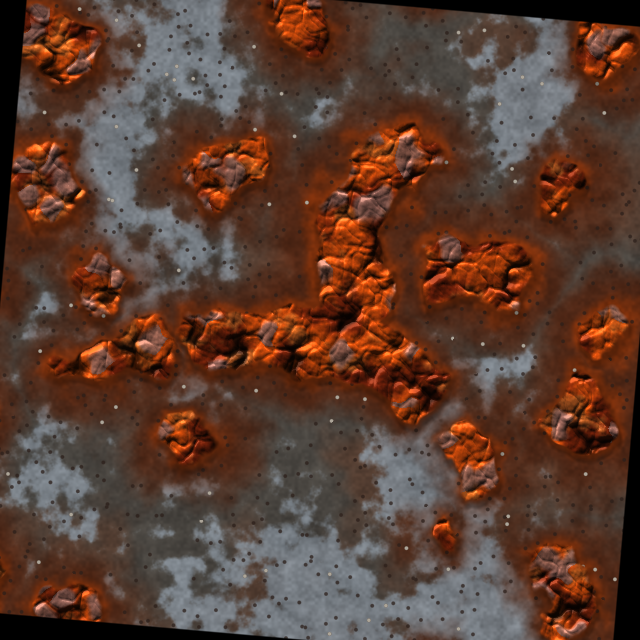
A Shadertoy shader for this texture:

```glsl
// Rust clumps and brown stains breaking through worn blue-grey paint on a tilted plate.
#define TILT 0.087
#define CLUMP_GRID 4.8
#define CLUMP_SKIP 0.18
#define EDGE_WARP 0.075
#define LUMP_SCALE 24.0
#define RELIEF 4.2
#define HALO_WIDTH 0.085
#define PAINT_BIAS 0.045
#define SPECK_SCALE 48.0

const vec3 PAINT = vec3(0.47, 0.50, 0.53);
const vec3 GRIME = vec3(0.29, 0.275, 0.255);
const vec3 STAIN = vec3(0.31, 0.145, 0.075);
const vec3 ORANGE = vec3(0.74, 0.27, 0.045);
const vec3 DEEP_RUST = vec3(0.38, 0.11, 0.035);
const vec3 OCHRE = vec3(0.70, 0.40, 0.16);
const vec3 PINK_SCALE = vec3(0.50, 0.36, 0.33);

vec2 hash2(vec2 p) {
    vec3 q = fract(vec3(p.xyx) * vec3(0.1031, 0.1030, 0.0973));
    q += dot(q, q.yzx + 33.33);
    return fract((q.xx + q.yz) * q.zy);
}

float noise(vec2 p) {
    vec2 i = floor(p), f = fract(p);
    f = f * f * (3.0 - 2.0 * f);
    vec2 o = vec2(0.0, 1.0);
    return mix(mix(hash2(i).x, hash2(i + o.yx).x, f.x),
               mix(hash2(i + o).x, hash2(i + o.yy).x, f.x), f.y);
}

float fbm(vec2 p) {
    float sum = 0.0, amp = 0.533;
    for (int k = 0; k < 4; k++) {
        sum += amp * noise(p);
        p = mat2(1.6, 1.2, -1.2, 1.6) * p + 17.3;
        amp *= 0.5;
    }
    return sum;
}

// Cellular noise: distance to the nearest point, and its random value
vec2 cell(vec2 p) {
    vec2 base = floor(p), best = vec2(9.0, 0.0);
    for (int y = -1; y <= 1; y++)
    for (int x = -1; x <= 1; x++) {
        vec2 id = base + vec2(x, y);
        float dist = length(id + hash2(id) - p);
        if (dist < best.x) best = vec2(dist, hash2(id + 71.0).x);
    }
    return best;
}

float capsule(vec2 p, vec2 a, vec2 b) {
    vec2 ab = b - a;
    return length(p - a - ab * clamp(dot(p - a, ab) / dot(ab, ab), 0.0, 1.0));
}

// Large branching clump with a smaller one to its left
float mainClump(vec2 p) {
    vec2 hub = vec2(0.535, 0.47);
    float d = capsule(p, hub, vec2(0.54, 0.64)) - 0.058;
    d = min(d, capsule(p, vec2(0.54, 0.66), vec2(0.625, 0.765)) - 0.06);
    d = min(d, capsule(p, hub, vec2(0.34, 0.465)) - 0.052);
    d = min(d, capsule(p, hub, vec2(0.645, 0.405)) - 0.044);
    return min(d, capsule(p, vec2(0.13, 0.43), vec2(0.24, 0.455)) - 0.036);
}

// Signed distance to all clumps, negative on the crust
float clumps(vec2 p) {
    p += EDGE_WARP * (vec2(fbm(p * 15.0), fbm(p * 15.0 + 40.0)) - 0.5);
    float d = mainClump(p);
    vec2 base = floor(p * CLUMP_GRID);
    for (int y = -1; y <= 1; y++)
    for (int x = -1; x <= 1; x++) {
        vec2 id = base + vec2(x, y), h = hash2(id + 5.0), k = hash2(id + 29.0);
        vec2 center = (id + 0.5 + 0.6 * (h - 0.5)) / CLUMP_GRID;
        if (k.x < CLUMP_SKIP || mainClump(center) < 0.075) continue;
        float angle = 6.283 * h.y;
        vec2 arm = 0.028 * k.y * vec2(cos(angle), sin(angle)) + 0.001;
        d = min(d, capsule(p, center - arm, center + arm) - mix(0.018, 0.056, sqrt(k.y)));
    }
    return d;
}

vec2 lumpWarp(vec2 p) {
    return p + 0.022 * (vec2(noise(p * 45.0), noise(p * 45.0 + 9.0)) - 0.5);
}

float crustHeight(vec2 p) {
    vec2 q = lumpWarp(p);
    float big = cell(q * LUMP_SCALE).x, small = cell(q * LUMP_SCALE * 2.3).x;
    return 0.6 * (1.0 - big * big) + 0.28 * (1.0 - small * small) + 0.3 * fbm(p * 55.0);
}

vec3 crustColor(vec2 p) {
    float h = crustHeight(p);
    float light = clamp(0.5 + RELIEF * (h - crustHeight(p + vec2(-0.0015, 0.004))), 0.0, 1.1);
    vec2 lump = cell(lumpWarp(p) * LUMP_SCALE);
    vec3 col = mix(DEEP_RUST, ORANGE, smoothstep(0.32, 0.62, fbm(p * 22.0)));
    col = mix(col, OCHRE, 0.6 * smoothstep(0.55, 0.75, fbm(p * 30.0 + 60.0)));
    col = mix(col, PINK_SCALE, 0.85 * step(0.66, lump.y) * smoothstep(0.6, 0.35, lump.x));
    col *= (0.25 + 1.2 * light) * mix(0.3, 1.0, smoothstep(0.5, 0.82, h));
    return col + 0.16 * smoothstep(0.8, 1.1, light) * vec3(1.0, 0.85, 0.8);
}

vec3 plateColor(vec2 p, float d) {
    float fine = fbm(p * 42.0) - 0.5;
    float patches = fbm(p * vec2(6.0, 3.5) + 3.0) - 0.5;
    vec3 col = mix(GRIME, vec3(0.34, 0.25, 0.20), smoothstep(0.4, 0.65, fbm(p * 7.0 + 20.0)));
    float bare = patches + 1.5 * (d - PAINT_BIAS) + 0.45 * fine;
    col = mix(col, PAINT, 0.92 * smoothstep(-0.02, 0.12, bare));
    // Stain and bright rim around the crust
    float reach = d + 0.10 * patches + 0.03 * fine;
    col = mix(col, STAIN, 0.95 * smoothstep(HALO_WIDTH, 0.005, reach));
    col = mix(col, ORANGE * 0.75, 0.75 * smoothstep(0.022, -0.004, d + 0.03 * patches));
    col *= 1.0 + 0.4 * fine + 0.16 * (noise(p * 190.0) - 0.5);
    // Dark pits and a few pale chips
    vec2 speck = cell(p * SPECK_SCALE);
    float spot = smoothstep(0.2, 0.08, speck.x);
    col = mix(col, vec3(0.17, 0.12, 0.10), 0.75 * spot * step(0.6, speck.y));
    return mix(col, vec3(0.68, 0.65, 0.60), spot * step(0.965, speck.y));
}

void mainImage(out vec4 fragColor, in vec2 fragCoord) {
    vec2 p = fragCoord / iResolution.y;
    float pixel = 1.0 / iResolution.y;
    float d = clumps(p);
    vec3 col = plateColor(p, d);
    col *= 1.0 - 0.3 * smoothstep(0.012, 0.0, clumps(p + vec2(-0.003, 0.010)));
    col = mix(col, crustColor(p), smoothstep(0.003 + pixel, -0.003 - pixel, d));
    // Tilted plate on black
    vec2 c = p - 0.5;
    vec2 side = abs(mat2(cos(TILT), sin(TILT), -sin(TILT), cos(TILT)) * c) - 0.5;
    col *= smoothstep(pixel, -pixel, max(side.x, side.y));
    fragColor = vec4(clamp(col, 0.0, 1.0), 1.0);
}
```
